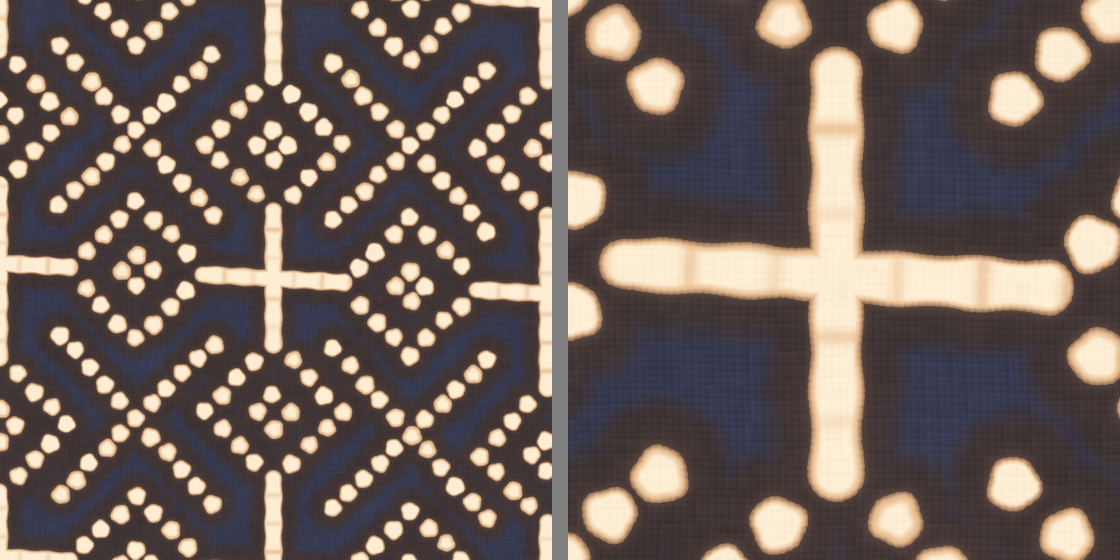
Left, the full canvas; right, a detail of the centre.
A Shadertoy shader for this pattern:

```glsl
// Resist-dyed cloth: wax dots form diamonds and saltires around jointed crosses.
// Motifs sit on a sheared, wavering half-pitch lattice; the nearest wax distance
// drives cream cores, tan rims and a dark dye halo over woven indigo.

const float SPAN = 768.0;                     // design units per canvas height
const vec2  CENTRE = vec2(375.0, 382.0);      // middle cross, y pointing down
const vec2  HALF_PITCH = vec2(188.0, 201.5);  // two repeats each way
const float SHEAR = 10.5;                     // drop per half column
const float DOT_RADIUS = 12.9;
const float BAR_RADIUS = 12.3;
const float BAR_GAP = 92.0;                   // bar end to diamond centre
const float JITTER = 5.0;
const float THREAD = 3.2;
const vec3 CREAM  = vec3(0.99, 0.93, 0.83);
const vec3 TAN    = vec3(0.91, 0.74, 0.56);
const vec3 BROWN  = vec3(0.56, 0.42, 0.32);
const vec3 HALO   = vec3(0.25, 0.205, 0.205);
const vec3 INDIGO = vec3(0.215, 0.228, 0.315);

struct Wax { float dist; float seed; float joint; };

float hash(vec2 p) {
    p = fract(p * vec2(0.1031, 0.1137));
    p += dot(p, p.yx + 33.33);
    return fract((p.x + p.y) * p.x * 47.0);
}

// Hand-placed lattice point for an integer half-pitch index
vec2 site(vec2 g) {
    vec2 w = 1.5707963 * g;
    float column = cos(w.x), wave = sin(w.y);
    float drift = wave * (-4.0 - 14.0 * column) + 5.5 * wave * wave * (1.0 - column);
    return CENTRE + g * HALF_PITCH + vec2(0.0, SHEAR * g.x + drift);
}

void addDot(vec2 p, vec2 offset, vec2 g, inout Wax wax) {
    vec2 id = offset + g * 371.0 + 2000.0;
    float a = hash(id), b = hash(id + 57.3);
    vec2 q = p - offset - JITTER * (vec2(a, b) - 0.5);
    float angle = atan(q.y, q.x + 1e-4);
    float lumps = 0.05 * sin(3.0 * angle + 6.3 * a) + 0.035 * sin(5.0 * angle + 6.3 * b);
    float d = length(q) - DOT_RADIUS * (0.96 + 0.1 * b + lumps);
    if (d < wax.dist) wax = Wax(d, a, 0.0);
}

// Open diamond, missing the two corners that face the bars
void addDiamond(vec2 p, vec2 g, bool upright, inout Wax wax) {
    for (int s = 0; s < 4; s++) {
        vec2 side = vec2(s & 1, s >> 1) * 2.0 - 1.0;
        for (int k = 0; k < 4; k++) {
            vec2 o = side * vec2(94.0 - 22.7 * float(k), 23.3 * float(k));
            addDot(p, upright ? o.yx : o, g, wax);
        }
        addDot(p, 11.0 * (side + side.yx * vec2(-1.0, 1.0)), g, wax);
    }
}

void addSaltire(vec2 p, vec2 g, inout Wax wax) {
    addDot(p, vec2(0.0), g, wax);
    for (int s = 0; s < 4; s++) {
        vec2 side = vec2(s & 1, s >> 1) * 2.0 - 1.0;
        float rise = side.x * side.y > 0.0 ? 23.2 : 20.5;
        for (int k = 1; k < 6; k++)
            addDot(p, side * vec2(21.0, rise) * float(k), g, wax);
    }
}

// Four bars reaching towards the neighbouring diamonds, with stained joints
void addCross(vec2 p, vec2 g, inout Wax wax) {
    for (int s = 0; s < 4; s++) {
        float turn = float(s & 1), way = s < 2 ? 1.0 : -1.0;
        vec2 dir = way * vec2(1.0 - turn, turn);
        vec2 arm = site(g + dir) - site(g);
        float reach = length(arm) - BAR_GAP;
        arm = normalize(arm);
        float along = dot(p, arm);
        float d = length(p - arm * clamp(along, 0.0, reach)) - BAR_RADIUS
                + 0.8 * sin(along * 0.17 + 2.0 * float(s)) * smoothstep(5.0, 25.0, along);
        float cell = (along - 28.0) / 39.0 + 0.5;
        float strength = 0.3 + 0.7 * hash(vec2(floor(cell) + 9.0, float(s)) + g * 13.0 + 90.0);
        float x = (fract(cell) - 0.5) * 39.0 / 3.6;
        float joint = strength * exp(-x * x) * step(12.0, along);
        if (d < wax.dist) wax = Wax(d, 0.45, joint);
    }
}

// Uneven warp and weft brightness, -1 to 1
float weave(vec2 p) {
    vec2 t = p / THREAD + 0.25 * sin(p.yx * 0.05);
    vec2 id = floor(t) + 40.0;
    vec2 ridge = sin(6.2831853 * t);
    float slub = hash(vec2(id.x, floor(id.y / 5.0))) + hash(vec2(floor(id.x / 5.0), id.y + 300.0)) - 1.0;
    return 0.25 * (ridge.x + ridge.y) + 0.45 * slub;
}

void mainImage(out vec4 fragColor, in vec2 fragCoord) {
    float pixel = SPAN / iResolution.y;
    vec2 p = vec2(fragCoord.x, iResolution.y - fragCoord.y) * pixel;
    vec2 home = round((p - CENTRE) / HALF_PITCH);

    Wax wax = Wax(1e3, 0.0, 0.0);
    for (int j = -1; j <= 1; j++)
    for (int i = -1; i <= 1; i++) {
        vec2 g = home + vec2(i, j);
        vec2 q = p - site(g);
        bool oddX = mod(g.x, 2.0) > 0.5, oddY = mod(g.y, 2.0) > 0.5;
        if (oddX && oddY) addSaltire(q, g, wax);
        else if (oddX || oddY) addDiamond(q, g, oddX, wax);
        else addCross(q, g, wax);
    }

    // Dyed ground: dark near the wax, bluer in the open
    float cloth = weave(p);
    float cloud = sin(p.x * 0.031 + 2.0 * sin(p.y * 0.017)) * sin(p.y * 0.027 + 1.3);
    float d = wax.dist + 0.5 * cloth;
    vec3 color = mix(HALO, INDIGO, smoothstep(11.0, 27.0, d + 3.0 * cloud));
    color = mix(color, BROWN, 0.3 * exp(-max(d, 0.0) / 2.2));
    color *= 1.0 + 0.13 * cloth + 0.025 * cloud;

    // Undyed wax area: brown edge, tan seepage, cream core
    float seep = 4.2 + 3.0 * wax.seed * wax.seed + 1.2 * cloud;
    float core = smoothstep(0.3 * seep, seep, -d) * (1.0 - 0.8 * wax.joint);
    vec3 bare = mix(BROWN, TAN, smoothstep(-0.5, 2.6, -d));
    bare = mix(bare, CREAM, core) * (1.0 + 0.025 * cloth);
    color = mix(color, bare, smoothstep(0.7 * pixel, -0.7 * pixel, d));

    fragColor = vec4(color, 1.0);
}
```
